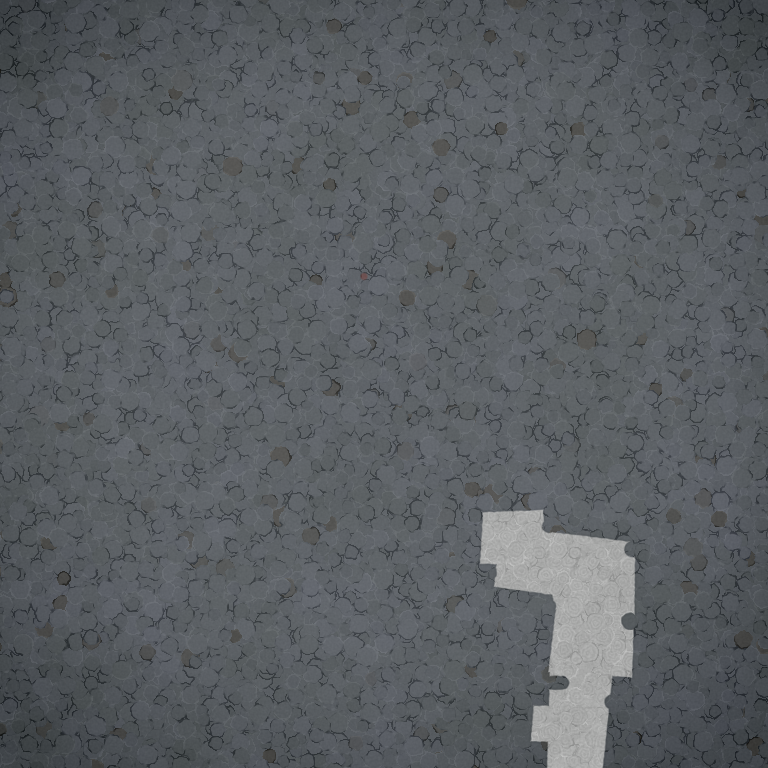
Give the GLSL for this texture, as a WebGL 1 fragment shader.

```glsl
precision highp float;
uniform vec2 u_resolution;

#define CELLS 45.0
#define WOBBLE 0.07
#define RIM 0.0017
#define CRACK_DARK 0.115
#define RIM_LIGHT 0.055
#define GRAIN 0.022
#define VIGNETTE 0.13
#define COOL vec3(0.395, 0.410, 0.440)
#define WARM vec3(0.355, 0.375, 0.382)
#define BROWN vec3(0.315, 0.305, 0.285)
#define PAINT vec3(0.665, 0.668, 0.665)

vec3 hash3(vec2 p) {
  vec3 q = fract(p.xyx * vec3(0.1031, 0.1030, 0.0973));
  q += dot(q, q.yxz + 33.33);
  return fract((q.xxy + q.yzz) * q.zyx);
}

float gradientNoise(vec2 p) {
  vec2 i = floor(p), f = fract(p);
  vec2 s = f * f * f * (f * (f * 6.0 - 15.0) + 10.0);
  vec2 o = vec2(1.0, 0.0);
  float a = dot(hash3(i).xy * 2.0 - 1.0, f);
  float b = dot(hash3(i + o).xy * 2.0 - 1.0, f - o);
  float c = dot(hash3(i + o.yx).xy * 2.0 - 1.0, f - o.yx);
  float d = dot(hash3(i + 1.0).xy * 2.0 - 1.0, f - 1.0);
  return mix(mix(a, b, s.x), mix(c, d, s.x), s.y);
}

// Keeps the topmost disc: xy = offset from its centre, z = depth inside its rim.
void stackDiscs(vec2 p, float seed, inout vec3 disc, inout vec3 id, inout float top) {
  vec2 cell = floor(p);
  for (int y = -1; y <= 1; y++) {
    for (int x = -1; x <= 1; x++) {
      vec2 c = cell + vec2(float(x), float(y));
      vec3 h = hash3(c + seed);
      vec3 k = hash3(c + seed + 71.0);
      vec2 q = p - c - 0.5 - 0.75 * (h.xy - 0.5);
      float depth = mix(0.38, 0.64, k.x) - length(q);
      float order = h.z + seed * 0.01;
      if (depth > 0.0 && order > top) {
        top = order;
        disc = vec3(q, depth);
        id = k;
      }
    }
  }
}

float halfPlane(vec2 p, vec2 a, vec2 b) {
  vec2 e = normalize(b - a);
  return dot(p - a, vec2(-e.y, e.x));
}

// Convex quad, corners clockwise.
float quad(vec2 p, vec2 a, vec2 b, vec2 c, vec2 d) {
  return max(max(halfPlane(p, a, b), halfPlane(p, b, c)),
             max(halfPlane(p, c, d), halfPlane(p, d, a)));
}

float bite(float shape, vec2 p, vec2 centre, float radius) {
  return max(shape, radius - length(p - centre));
}

float paintedPatch(vec2 p) {
  float d = quad(p, vec2(.629, .333), vec2(.707, .336), vec2(.714, .263), vec2(.625, .266));
  d = min(d, quad(p, vec2(.647, .271), vec2(.729, .271), vec2(.729, .224), vec2(.643, .236)));
  d = min(d, quad(p, vec2(.703, .309), vec2(.827, .294), vec2(.826, .186), vec2(.723, .206)));
  d = min(d, quad(p, vec2(.724, .208), vec2(.826, .208), vec2(.823, .118), vec2(.714, .125)));
  d = min(d, quad(p, vec2(.716, .128), vec2(.798, .128), vec2(.784, -.01), vec2(.712, -.01)));
  d = min(d, quad(p, vec2(.695, .081), vec2(.724, .081), vec2(.719, .034), vec2(.691, .035)));
  // Round bites along the outline
  d = bite(d, p, vec2(.715, .315), .009);
  d = bite(d, p, vec2(.824, .285), .011);
  d = bite(d, p, vec2(.636, .255), .011);
  d = bite(d, p, vec2(.715, .211), .009);
  d = bite(d, p, vec2(.820, .191), .011);
  d = bite(d, p, vec2(.797, .086), .010);
  return bite(d, p, vec2(clamp(p.x, .705, .732), .111), .009);
}

void main() {
  vec2 uv = gl_FragCoord.xy / u_resolution;
  float px = 1.0 / min(u_resolution.x, u_resolution.y);

  // Overlapping discs with uneven rims
  vec2 wobble = vec2(gradientNoise(uv * 150.0), gradientNoise(uv * 150.0 + 40.0));
  vec2 p = uv * CELLS + wobble * WOBBLE * 2.0;
  vec3 disc = vec3(0.0, 0.0, 0.3), id = vec3(0.5);
  float top = -1.0;
  stackDiscs(p, 3.0, disc, id, top);
  stackDiscs(mat2(0.8, 0.6, -0.6, 0.8) * p + 9.0, 17.0, disc, id, top);
  float depth = disc.z / CELLS;
  float rim = 1.0 - smoothstep(RIM - px * 0.5, RIM + px * 0.5, depth);

  // Stone colour
  float clouds = gradientNoise(uv * 7.0) + 0.5 * gradientNoise(uv * 19.0 + 5.0);
  vec3 stone = mix(WARM, COOL, clamp(0.42 + 0.55 * (id.y - 0.5) + 0.6 * clouds, 0.0, 1.0));
  stone = mix(stone, BROWN, 0.7 * smoothstep(0.95, 0.99, id.z));
  stone += (id.x - 0.5) * 0.025;
  stone = mix(stone, vec3(0.43, 0.32, 0.32), 1.0 - smoothstep(0.003, 0.006, length(uv - vec2(.474, .640))));

  // Broken cracks and pale rims
  float breakup = gradientNoise(uv * 38.0 + 11.0) + 0.6 * gradientNoise(uv * 130.0);
  float dark = smoothstep(-0.02, 0.25, breakup);
  float pale = smoothstep(0.0, 0.25, -breakup);
  float grain = gradientNoise(uv * 260.0) + gradientNoise(uv * 410.0 + 7.0);
  stone += rim * (RIM_LIGHT * pale - CRACK_DARK * dark - 0.018) + GRAIN * grain;
  vec2 fromCentre = uv - vec2(0.5, 0.53);
  stone -= VIGNETTE * smoothstep(0.08, 0.55, dot(fromCentre, fromCentre));
  stone -= 0.02 * smoothstep(0.85, 1.0, uv.y);

  // Pale patch with faint swirled rings
  float swirl = sin(length(disc.xy) * 32.0 + 5.0 * gradientNoise(uv * 70.0) + id.x * 6.0);
  vec3 paint = PAINT + 0.018 * swirl + 0.025 * (id.y - 0.5) + 0.04 * grain;
  paint += rim * (0.05 * pale - 0.07 * dark) + 0.03 * clouds;
  float outline = paintedPatch(uv + wobble * 0.0012);
  float cover = 1.0 - smoothstep(-px, px, outline);
  stone -= 0.03 * (1.0 - smoothstep(0.0, 0.004, abs(outline)));
  gl_FragColor = vec4(mix(stone, paint, cover), 1.0);
}
```
